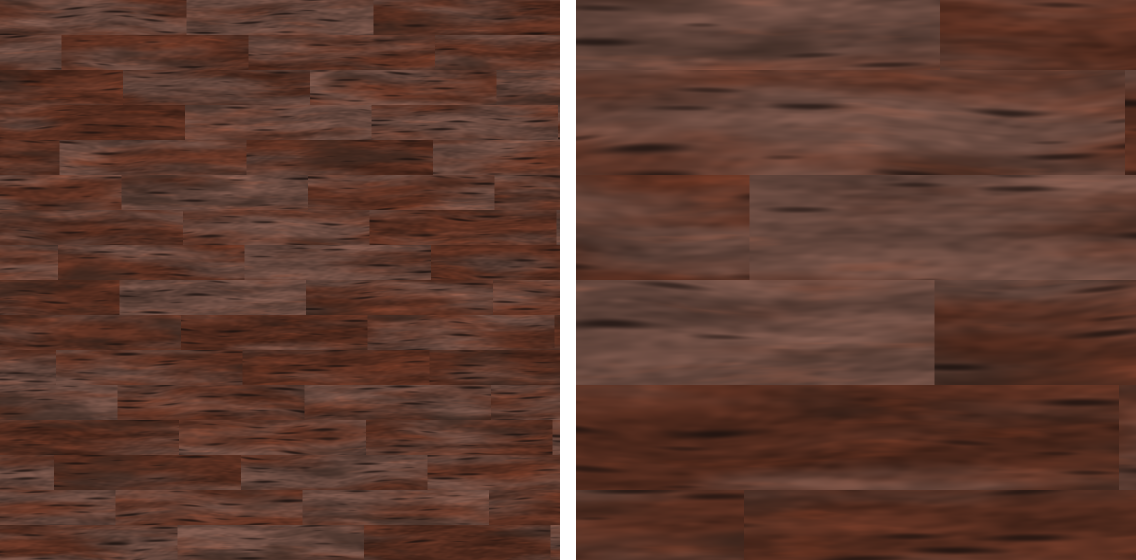
Left, the full canvas; right, a detail of the centre.
Write a Shadertoy shader that draws this texture.

```glsl
// Dark reddish parquet: 16 rows of boards, 3 boards across, each row shifted by 0.33 board.
// Every board gets its own tint and its own cut of stretched noise for the grain;
// short dark pores are scattered with an elongated cellular grid.

float hash(vec2 p) {
    p = fract(p * vec2(0.1031, 0.1137));
    p += dot(p, p.yx + 33.33);
    return fract((p.x + p.y) * p.x * 17.31);
}

float noise(vec2 p) {
    vec2 i = floor(p), f = fract(p);
    f = f * f * (3.0 - 2.0 * f);
    return mix(mix(hash(i), hash(i + vec2(1, 0)), f.x),
               mix(hash(i + vec2(0, 1)), hash(i + vec2(1, 1)), f.x), f.y);
}

float fbm(vec2 p) {
    float sum = 0.0, amp = 0.53;
    for (int i = 0; i < 4; i++) {
        sum += amp * noise(p);
        p = p * 2.03 + vec2(17.3, 9.1);
        amp *= 0.5;
    }
    return sum;
}

// Thin horizontal pores, one candidate per cell
float pores(vec2 p) {
    vec2 cell = floor(p);
    float dark = 0.0;
    for (int y = -1; y <= 1; y++)
    for (int x = -1; x <= 1; x++) {
        vec2 c = cell + vec2(x, y);
        vec2 centre = c + 0.15 + 0.7 * vec2(hash(c), hash(c + 31.7));
        float size = hash(c + 77.1);
        vec2 d = (p - centre) / vec2(0.2 + 0.4 * size, 0.12 + 0.16 * size);
        float present = step(0.62, hash(c + 53.9));
        dark = max(dark, present * (0.4 + 0.6 * size) * smoothstep(1.0, 0.1, length(d)));
    }
    return dark;
}

vec3 parquet(vec2 uv) {
    // Board layout, rows counted from the top
    float row = floor((1.0 - uv.y) * 16.0);
    vec2 board = vec2(floor(uv.x * 3.0 - 0.33 * row) + 20.0, row + 3.0);
    float tint = hash(board * 7.3 + 2.1);

    // Grain space: a separate cut per board, gently wavy
    vec2 p = uv + 3.0 * vec2(hash(board + 11.0), hash(board + 47.0)) + 1.0;
    p.y += 0.012 * (noise(p * vec2(9.0, 22.0)) - 0.5);

    // Red to grey-brown patches with ragged, streaky borders
    float patches = fbm(p * vec2(5.0, 38.0));
    float grey = 0.5 + 0.85 * (tint - 0.5) + 1.9 * (patches - 0.5);
    vec3 col = mix(vec3(0.345, 0.180, 0.125), vec3(0.390, 0.275, 0.238),
                   smoothstep(0.05, 0.95, grey));

    // Long light and dark streaks, then slanted fine fibres
    float streak = fbm(p * vec2(8.0, 85.0) + 40.0);
    float fibre = noise(vec2(p.x * 75.0 + p.y * 90.0, p.y * 330.0 - p.x * 35.0));
    col *= 1.0 + 0.75 * (streak - 0.5) + 0.2 * (fibre - 0.5) + 0.12 * (tint - 0.5);

    // Warm glints and smoky bands
    float glint = smoothstep(0.6, 0.85, fbm(p * vec2(14.0, 130.0) + 90.0));
    col += glint * vec3(0.065, 0.025, 0.010);
    float smoke = smoothstep(0.56, 0.8, fbm(p * vec2(6.0, 30.0) + 150.0));
    col = mix(col, vec3(0.20, 0.14, 0.115), 0.6 * smoke);

    // Dark pores
    float pore = pores(p * vec2(14.0, 75.0));
    return mix(col, vec3(0.10, 0.065, 0.055), 0.8 * pore);
}

void mainImage(out vec4 fragColor, in vec2 fragCoord) {
    // Four samples per pixel smooth the board edges and the fine grain
    vec3 col = vec3(0);
    for (int i = 0; i < 4; i++) {
        vec2 offset = vec2(i % 2, i / 2) * 0.5 - 0.25;
        col += parquet((fragCoord + offset) / iResolution.xy);
    }
    fragColor = vec4(col * 0.25, 1.0);
}
```
